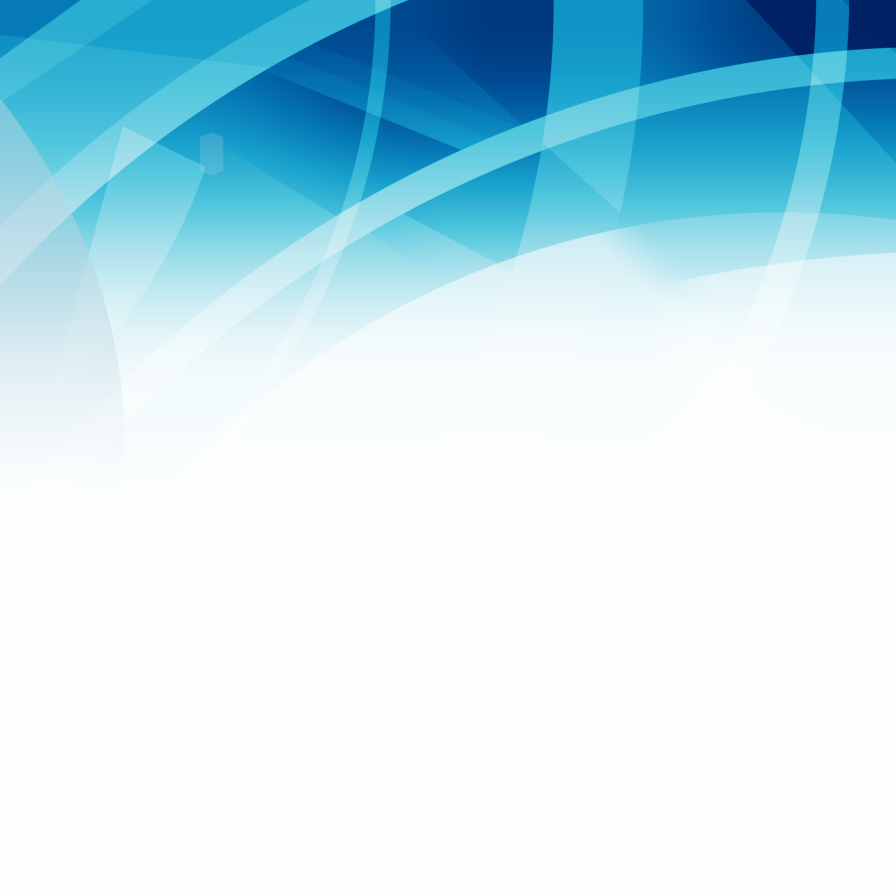
Give the GLSL for this background, as a Shadertoy shader.

```glsl
// Translucent arcs and blades in blue, dissolving downward into white.
// A single "depth" value is built from a vertical fade; shapes thin or thicken
// it, and a colour ramp turns depth into white, cyan, blue and navy.

const vec3 RAMP[7] = vec3[7](
    vec3(0.995, 0.997, 0.998), vec3(0.69, 0.89, 0.93), vec3(0.32, 0.78, 0.87),
    vec3(0.09, 0.63, 0.80), vec3(0.02, 0.47, 0.71), vec3(0.00, 0.30, 0.58),
    vec3(0.00, 0.13, 0.39));
const float STOPS[7] = float[7](0.0, 0.2, 0.4, 0.6, 0.75, 0.9, 1.08);
const vec3 MIST = vec3(0.73, 0.83, 0.88);
const float TOP_DEPTH = 0.76;
const float HAZE_DEPTH = 0.05;

// Circles: centre.xy, radius
const vec3 LEFT_SWEEP = vec3(0.919, -0.147, 1.237);
const vec3 MAIN_SWEEP = vec3(1.051, -0.354, 1.302);
const vec3 DOME = vec3(0.874, -0.155, 0.918);
const vec3 FAR_DOME = vec3(1.078, -0.829, 1.549);
const vec3 MIST_DISC = vec3(-0.493, 0.493, 0.633);
const vec3 THIN_RIBBON = vec3(-0.326, 1.0, 0.762);
const vec3 RIGHT_RIBBON = vec3(0.0, 1.013, 0.948);
const vec3 PANEL = vec3(-0.391, 1.0, 1.109);

float pixel; // canvas size of one pixel

float cover(float d) { return smoothstep(-pixel, pixel, d); }

// 1 inside the circle
float disc(vec2 p, vec3 c) { return cover(c.z - length(p - c.xy)); }

// 1 inside a ring reaching inward from the circle by width
float ring(vec2 p, vec3 c, float width) {
    return disc(p, c) * (1.0 - disc(p, vec3(c.xy, c.z - width)));
}

// 1 on the left of the line from a to b
float side(vec2 p, vec2 a, vec2 b) {
    vec2 d = normalize(b - a);
    return cover(dot(p - a, vec2(-d.y, d.x)));
}

vec3 ramp(float depth) {
    vec3 col = RAMP[0];
    for (int i = 1; i < 7; i++)
        col = mix(col, RAMP[i], clamp((depth - STOPS[i - 1]) / (STOPS[i] - STOPS[i - 1]), 0.0, 1.0));
    return col;
}

// Darker blades, all cut by the two large sweeps
float blades(vec2 p) {
    float inLeft = disc(p, LEFT_SWEEP);
    float aboveMain = 1.0 - disc(p, MAIN_SWEEP);
    float belowMain = disc(p, vec3(MAIN_SWEEP.xy, MAIN_SWEEP.z - 0.035));
    float beforePanel = disc(p, vec3(PANEL.xy, PANEL.z - 0.1));
    float wedge = side(p, vec2(0.443, 0.987), vec2(0.686, 0.768));
    float sum = 0.0;

    // Slanted strips between the sweeps
    float lower = side(p, vec2(0.215, 0.857), vec2(0.378, 0.757));
    float strip = lower * (1.0 - side(p, vec2(0.293, 0.922), vec2(0.514, 0.833)));
    sum += 0.25 * strip * inLeft * aboveMain * smoothstep(0.2, 0.48, p.x);
    for (int i = 0; i < 3; i++) {
        vec2 shift = vec2(0.0, 0.026 * float(i));
        float above = side(p, vec2(0.293, 0.922) + shift, vec2(0.514, 0.833) + shift);
        sum += 0.035 * above * inLeft * aboveMain * beforePanel;
    }
    sum += 0.07 * wedge * beforePanel * aboveMain * smoothstep(0.44, 0.56, p.x);

    // Shaded blades under the main sweep
    sum += 0.22 * belowMain * beforePanel * side(p, vec2(0.449, 0.762), vec2(0.566, 0.700));
    sum += 0.09 * belowMain * side(p, vec2(0.41, 0.742), vec2(0.56, 0.64))
         * (1.0 - smoothstep(0.40, 0.52, p.x));

    // Navy facets in the upper right corner
    float corner = side(p, vec2(0.833, 1.0), vec2(1.0, 0.818));
    sum += 0.15 * aboveMain * smoothstep(0.70, 0.88, p.x) + 0.12 * corner;
    sum += 0.13 * side(p, vec2(0.94, 1.0), vec2(0.995, 0.945));
    sum += 0.10 * aboveMain * corner * (1.0 - smoothstep(0.88, 0.92, p.x));
    return sum;
}

// Product of the translucent light layers
float lightLayers(vec2 p) {
    float keep = 1.0;
    float outLeft = 1.0 - disc(p, LEFT_SWEEP);
    float wedge = side(p, vec2(0.443, 0.987), vec2(0.686, 0.768));
    keep *= 1.0 - 0.25 * outLeft;
    keep *= 1.0 - 0.20 * ring(p, vec3(LEFT_SWEEP.xy, LEFT_SWEEP.z + 0.045), 0.045);
    keep *= 1.0 - 0.36 * ring(p, MAIN_SWEEP, 0.035);
    keep *= 1.0 - 0.24 * ring(p, THIN_RIBBON, 0.017);
    keep *= 1.0 - 0.32 * ring(p, RIGHT_RIBBON, 0.037);
    keep *= 1.0 - ring(p, PANEL, 0.1) * mix(0.06, 0.20, wedge);

    // Pale domes
    float slope = 1.0 - smoothstep(-0.03, 0.03, dot(p - vec2(0.71, 0.72), vec2(0.745, 0.667)));
    keep *= 1.0 - 0.55 * disc(p, DOME) * mix(0.35, 1.0, slope);
    keep *= 1.0 - 0.50 * disc(p, FAR_DOME) * smoothstep(0.72, 0.80, p.x);

    // Small curved panel on the left
    float sail = disc(p, vec3(THIN_RIBBON.xy, 0.586))
               * (1.0 - side(p, vec2(0.10, 0.72), vec2(0.137, 0.859)))
               * (1.0 - side(p, vec2(0.137, 0.859), vec2(0.247, 0.805)));
    keep *= 1.0 - 0.22 * sail;

    // Corner stripe and faint ledge at the upper left
    float stripe = side(p, vec2(0.0, 0.885), vec2(0.17, 1.0));
    float tip = side(p, vec2(0.0, 0.935), vec2(0.09, 1.0));
    keep *= 1.0 - 0.12 * stripe * (1.0 - tip) + 0.22 * tip;
    return keep * (1.0 - 0.10 * outLeft * (1.0 - side(p, vec2(0.0, 0.961), vec2(0.5, 0.9))));
}

void mainImage(out vec4 fragColor, in vec2 fragCoord) {
    vec2 p = fragCoord / iResolution.xy;
    pixel = 0.8 / min(iResolution.x, iResolution.y);

    float fade = smoothstep(0.58, 0.98, p.y);
    float depth = (TOP_DEPTH + blades(p)) * fade + HAZE_DEPTH * smoothstep(0.38, 0.70, p.y);
    vec3 col = ramp(depth * lightLayers(p));

    // Grey mist at the left edge and a small grey facet
    float mist = disc(p, MIST_DISC) * smoothstep(0.44, 0.72, p.y);
    vec2 q = abs(p - vec2(0.236, 0.828));
    float facet = cover(0.013 - q.x) * cover(0.024 - q.y - 0.4 * q.x);
    fragColor = vec4(mix(col, MIST, 0.5 * mist + 0.22 * facet), 1.0);
}
```
